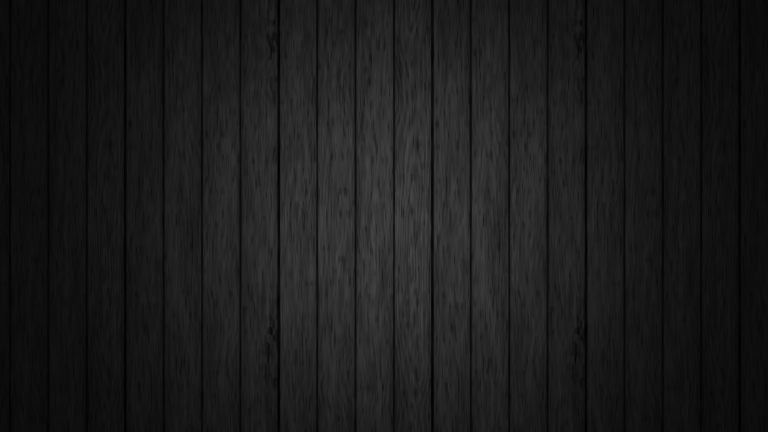
This texture is drawn by a WebGL 1 fragment shader. Its source:

```glsl
precision highp float;
// Dark vertical wooden planks lit by a soft round glow at the centre.
// Stretched noise makes the fine grain, distorted ellipses make faint rings,
// and a set of eight plank characters repeats across the wall.

#define PLANK_COUNT 20.0
#define FIRST_SEAM 0.0130
#define PLANK_SET 8.0
#define SEAM_WIDTH 0.0021
#define GLOW_GAIN 0.180
#define GLOW_SPREAD 0.29
#define AMBIENT 0.042
#define GRAIN_DEPTH 0.62
#define RING_DEPTH 0.09
#define KNOT_PERIOD 0.70

uniform vec2 u_resolution;

float hash(vec2 p) {
  vec3 h = fract(vec3(p.xyx) * 0.1031);
  h += dot(h, h.yzx + 33.33);
  return fract((h.x + h.y) * h.z);
}

float noise(vec2 p) {
  vec2 cell = floor(p);
  vec2 f = fract(p);
  f = f * f * (3.0 - 2.0 * f);
  float low = mix(hash(cell), hash(cell + vec2(1.0, 0.0)), f.x);
  float high = mix(hash(cell + vec2(0.0, 1.0)), hash(cell + 1.0), f.x);
  return mix(low, high, f.y);
}

// Sum of ever finer, vertically stretched streaks, centred on zero.
float streaks(vec2 p) {
  float sum = 0.0;
  float weight = 0.20;
  vec2 scale = vec2(50.0, 3.0);
  for (int i = 0; i < 4; i++) {
    sum += weight * (noise(p * scale + float(i) * 17.3) - 0.5);
    scale *= vec2(1.8, 2.3);
    weight *= 1.30;
  }
  return sum;
}

// Long nested growth rings around a centre that recurs along the plank.
float rings(vec2 p, float seed) {
  float dy = mod(p.y + seed, KNOT_PERIOD) - 0.5 * KNOT_PERIOD;
  float bend = noise(vec2(p.x * 20.0, p.y * 9.0) + seed * 31.0) - 0.5;
  float fray = noise(p * vec2(160.0, 22.0)) - 0.5;
  float radius = length(vec2(p.x + bend * 0.024, dy * 0.10));
  return sin(radius * 950.0 + bend * 6.0 + fray * 3.0);
}

// Ragged dark flecks near the right edge of a plank.
float knotFlecks(vec2 p, float plankWidth) {
  float dy = mod(p.y - 0.19 + 0.5 * KNOT_PERIOD, KNOT_PERIOD) - 0.5 * KNOT_PERIOD;
  vec2 d = vec2((p.x - 0.36 * plankWidth) / 0.020, dy / 0.10);
  float area = exp(-dot(d, d));
  float ragged = noise(p * vec2(150.0, 60.0) + 8.0);
  return area * smoothstep(0.42, 0.72, ragged);
}

void main() {
  vec2 uv = gl_FragCoord.xy / u_resolution;
  float aspect = u_resolution.x / u_resolution.y;
  vec2 pos = vec2(uv.x * aspect, uv.y);
  float pixel = 1.0 / u_resolution.y;

  // Plank cell and local position, in units of the canvas height.
  float plankWidth = aspect / PLANK_COUNT;
  float along = (uv.x - FIRST_SEAM) * PLANK_COUNT;
  float id = floor(along);
  float kind = mod(id, PLANK_SET);
  vec2 local = vec2((fract(along) - 0.5) * plankWidth, pos.y);
  float seed = hash(vec2(kind + 3.0, 7.0));

  // Grain, with clearer rings on the third plank of each set.
  vec2 grainPos = local + vec2(kind * 1.7 + 1.0, seed * 5.0);
  grainPos.x += 0.008 * (noise(vec2(kind * 9.0 + local.x * 12.0, pos.y * 8.0)) - 0.5);
  float tone = 1.0 + GRAIN_DEPTH * streaks(grainPos);
  float ringed = 1.0 - step(0.5, abs(kind - 2.0));
  tone += RING_DEPTH * mix(0.45, 1.0, ringed) * rings(local, seed);
  tone += 0.10 * (seed - 0.5);
  float pores = noise(grainPos * vec2(270.0, 38.0) + 40.0);
  tone -= 0.22 * smoothstep(0.66, 0.92, pores);

  // The seventh plank of each set carries the knots.
  float knotted = 1.0 - step(0.5, abs(kind - 6.0));
  tone -= 0.50 * knotted * knotFlecks(local, plankWidth);

  // Seams: a thin gap, a shaded border and a faint bevel on the right.
  float nearest = floor(along + 0.5);
  float offset = (along - nearest) * plankWidth;
  float deep = 1.0 - step(0.5, abs(mod(nearest, 4.0) - 3.0));
  float halfWidth = SEAM_WIDTH * mix(0.75, 1.1, deep);
  float wear = 0.80 + 0.35 * noise(vec2(nearest * 5.0, pos.y * 30.0));
  float gap = 1.0 - smoothstep(halfWidth - pixel * 0.5, halfWidth + pixel, abs(offset));
  float bevel = exp(-pow((offset - 0.0070) / 0.0022, 2.0));
  tone *= 1.0 - 0.22 * exp(-abs(offset) / 0.008);
  tone += 0.07 * bevel;
  tone *= 1.0 - min(mix(0.62, 0.80, deep) * wear, 0.92) * gap;

  // Round light, fading towards the corners.
  vec2 fromCentre = (uv - vec2(0.508, 0.505)) * vec2(aspect, 1.0);
  float glow = AMBIENT + GLOW_GAIN * exp(-dot(fromCentre, fromCentre) / GLOW_SPREAD);
  float light = glow * max(tone, 0.0);
  gl_FragColor = vec4(vec3(clamp(light, 0.0, 1.0)), 1.0);
}
```
